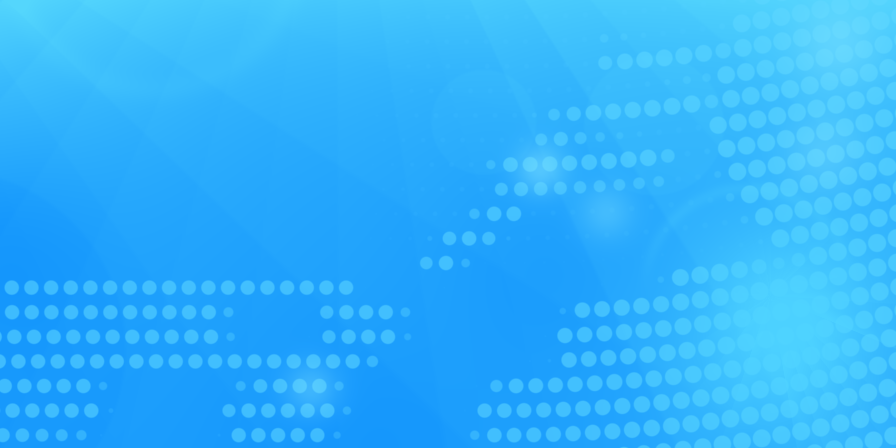
A Shadertoy shader for this background:

```glsl
// Blue gradient backdrop with light beams, soft glows and a bending halftone dot map.
#define DEEP vec3(0.06, 0.57, 0.99)
#define LIGHT vec3(0.33, 0.84, 0.99)
#define DOT_TINT vec3(0.36, 0.84, 1.00)
#define GLOW_TINT vec3(0.31, 0.83, 1.00)
#define PITCH vec2(0.0439, 0.0549)
#define GRID_ORIGIN vec2(0.026, 0.0286)
#define DOT_RADIUS 0.0165
#define DOT_ALPHA 0.58
#define BEAM_APEX vec2(0.75, 1.65)
#define BEAM_STRENGTH 0.11

float hash(float n) {
    n = fract(n * 0.1031);
    n *= n + 33.33;
    return fract(n * (n + n));
}

float capsule(vec2 p, vec2 a, vec2 b, float r) {
    vec2 ab = b - a;
    float h = clamp(dot(p - a, ab) / dot(ab, ab), 0.0, 1.0);
    return length(p - a - ab * h) - r;
}

float glow(vec2 p, vec2 centre, float radius) {
    vec2 d = (p - centre) / radius;
    return exp(-dot(d, d));
}

// Fan of wedges, each brightest along one edge
float fan(vec2 p, vec2 apex, float count, float seed) {
    vec2 d = p - apex;
    float a = atan(d.x, -d.y) * count;
    float f = fract(a);
    float soft = smoothstep(0.0, 0.06, f) * (1.0 - f);
    return (hash(floor(a) + seed) - 0.2) * soft;
}

// Areas where the dots grow to full size
float land(vec2 p) {
    // Left bands
    float d = capsule(p, vec2(-0.1, 0.359), vec2(0.765, 0.359), 0.03);
    d = min(d, capsule(p, vec2(-0.1, 0.275), vec2(0.44, 0.275), 0.08));
    d = min(d, capsule(p, vec2(0.76, 0.278), vec2(0.86, 0.278), 0.055));
    d = min(d, capsule(p, vec2(-0.1, 0.193), vec2(0.81, 0.193), 0.03));
    d = min(d, capsule(p, vec2(-0.1, 0.08), vec2(0.16, 0.10), 0.08));
    d = min(d, capsule(p, vec2(0.58, 0.07), vec2(0.69, 0.09), 0.085));
    // Middle chain
    d = min(d, capsule(p, vec2(0.98, 0.42), vec2(1.13, 0.53), 0.042));
    d = min(d, capsule(p, vec2(1.14, 0.61), vec2(1.45, 0.64), 0.052));
    d = min(d, capsule(p, vec2(1.23, 0.71), vec2(1.55, 0.78), 0.04));
    d = min(d, capsule(p, vec2(1.36, 0.88), vec2(1.65, 0.86), 0.035));
    // Right side
    d = min(d, length(p - vec2(1.98, 0.76)) - 0.40);
    d = min(d, capsule(p, vec2(1.18, 0.05), vec2(2.1, 0.05), 0.125));
    d = min(d, capsule(p, vec2(1.35, 0.23), vec2(2.1, 0.20), 0.115));
    d = min(d, capsule(p, vec2(1.56, 0.32), vec2(2.1, 0.32), 0.095));
    return smoothstep(0.03, -0.025, d);
}

// Rows rise toward the right
float bend(float x) {
    float d = max(x - 1.12, 0.0);
    return 0.142 * d * d;
}

float dots(vec2 p, float pixel) {
    float row = round((p.y - bend(p.x) - GRID_ORIGIN.y) / PITCH.y);
    float level = row * PITCH.y + GRID_ORIGIN.y;
    float shift = GRID_ORIGIN.x + 0.7 * (level - 0.34) * (level - 0.34);
    float x = round((p.x - shift) / PITCH.x) * PITCH.x + shift;
    vec2 centre = vec2(x, level + bend(x));
    float size = land(centre);
    float faint = smoothstep(0.7, 1.0, x) * smoothstep(0.35, 0.5, centre.y);
    float radius = DOT_RADIUS * max(size, 0.32 * faint) * mix(0.97, 1.22, smoothstep(1.0, 1.8, x));
    float cover = smoothstep(pixel, -pixel, length(p - centre) - radius);
    return cover * max(size, 0.14 * faint) * step(0.001, radius);
}

void mainImage(out vec4 fragColor, in vec2 fragCoord) {
    vec2 p = fragCoord / iResolution.y;
    float pixel = 1.0 / iResolution.y;

    // Base light: bright top, dark left edge and lower middle
    float light = 0.15 + 0.13 * p.y + 0.48 * pow(p.y, 4.0);
    light += 0.20 * smoothstep(1.0, 2.0, p.x) + 0.14 * glow(p, vec2(0.0, 1.0), 0.45);
    light -= 0.15 * glow(p, vec2(0.0, 0.46), 0.22) + 0.10 * glow(p, vec2(0.78, 0.02), 0.25);
    light -= 0.08 * glow(p, vec2(1.25, 0.42), 0.22);

    // Beams and broad curved panels
    light += BEAM_STRENGTH * fan(p, BEAM_APEX, 7.0, 31.0);
    light += 0.6 * BEAM_STRENGTH * fan(p, vec2(-0.3, 1.3), 5.0, 57.0);
    float leaf = length(p - vec2(-0.12, 0.22)) - 0.40;
    light -= 0.05 * smoothstep(0.006, -0.006, leaf);

    // Faint discs and rings
    light += 0.05 * smoothstep(0.004, -0.004, length(p - vec2(1.08, 0.727)) - 0.117);
    light += 0.05 * smoothstep(0.004, -0.004, length(p - vec2(1.46, 0.72)) - 0.156);
    float arc = length(p - vec2(1.67, 0.35)) - 0.23;
    light += 0.10 * exp(-arc * arc * 5000.0) * smoothstep(0.32, 0.48, p.y);
    float halo = length(p - vec2(0.34, 1.13)) - 0.33;
    light += 0.06 * exp(-halo * halo * 1200.0);
    vec3 colour = mix(DEEP, LIGHT, clamp(light, 0.0, 1.0));

    // Halftone dots
    colour = mix(colour, DOT_TINT, DOT_ALPHA * dots(p, pixel));

    // Large glow with rays, then small sparks
    float bloom = 0.85 * glow(p, vec2(1.77, 0.30), 0.20) + 0.25 * glow(p, vec2(1.68, 0.12), 0.22);
    bloom += 0.35 * fan(p, vec2(1.72, 0.34), 6.0, 11.0) * glow(p, vec2(1.88, 0.16), 0.22);
    colour = mix(colour, GLOW_TINT, clamp(bloom, 0.0, 0.92));
    float spark = 0.55 * glow(p, vec2(1.206, 0.622), 0.055) + 0.35 * glow(p, vec2(1.354, 0.526), 0.06);
    spark += 0.40 * glow(p, vec2(0.695, 0.133), 0.06) + 0.50 * glow(p, vec2(1.87, 0.90), 0.10);
    spark += 0.40 * glow(p, vec2(1.84, 0.66), 0.09);
    colour = mix(colour, vec3(0.48, 0.88, 1.0), spark);

    fragColor = vec4(colour, 1.0);
}
```
